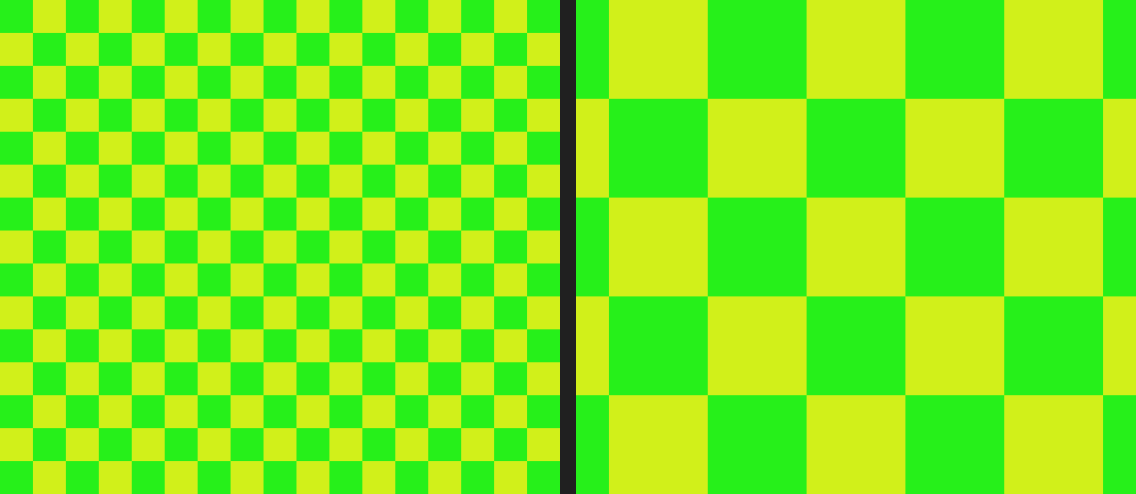
Left, the full canvas; right, a detail of the centre.
This pattern is drawn by a Shadertoy shader. Its source:

```glsl
// Two-colour checkerboard of flat green and yellow squares, green in all corners.
// Each axis is a square wave averaged exactly over the pixel; the product of
// both waves gives the smoothly edged checker.

const vec2 CELLS  = vec2(17.0, 15.0);        // squares across and down
const vec3 GREEN  = vec3(0.15, 0.94, 0.10);
const vec3 YELLOW = vec3(0.82, 0.94, 0.10);
const float EDGE_WIDTH = 1.0;                // filter width in pixels

// Integral of a square wave that is +1 on even cells and -1 on odd cells
vec2 squareWaveIntegral(vec2 x) {
    return 1.0 - abs(mod(x, 2.0) - 1.0);
}

// Square wave averaged over a box of the given width
vec2 filteredSquareWave(vec2 x, vec2 width) {
    vec2 halfWidth = 0.5 * width;
    return (squareWaveIntegral(x + halfWidth) - squareWaveIntegral(x - halfWidth)) / width;
}

void mainImage(out vec4 fragColor, in vec2 fragCoord) {
    // Position and filter size in cells
    vec2 cell = fragCoord / iResolution.xy * CELLS;
    vec2 filterSize = EDGE_WIDTH * CELLS / iResolution.xy;

    // Equal signs on both axes give green, opposite signs yellow
    vec2 wave = filteredSquareWave(cell, filterSize);
    float greenAmount = clamp(0.5 + 0.5 * wave.x * wave.y, 0.0, 1.0);

    fragColor = vec4(mix(YELLOW, GREEN, greenAmount), 1.0);
}
```
